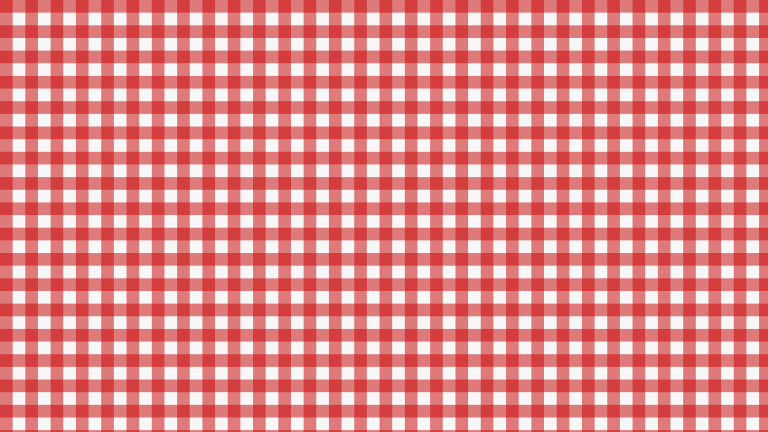
Give the GLSL for this pattern, as a Shadertoy shader.

```glsl
// Red and white gingham: two sets of translucent stripes, one down and one
// across, each half as wide as its repeat. Where they cross the red deepens.
// Stripes are box-filtered over one pixel; the weave starts at the top left.

const float REPEAT = 0.05857;       // stripe plus gap, in canvas heights
const float STRIPE_SHARE = 0.5;     // part of each repeat that is dyed

const vec3 CLOTH   = vec3(0.970, 0.970, 0.972);
const vec3 SINGLE  = vec3(0.874, 0.480, 0.482);
const vec3 CROSSED = vec3(0.832, 0.238, 0.238);

// Coverage of a stripe filling the first part of each unit repeat.
float stripe(float x, float share, float pixel) {
    float fromCentre = abs(fract(x - 0.5 * share + 0.5) - 0.5);
    return clamp((0.5 * share - fromCentre) / pixel + 0.5, 0.0, 1.0);
}

// Blend plain cloth, one layer of dye and two layers of dye.
vec3 gingham(float warp, float weft, vec3 plain, vec3 single, vec3 crossed) {
    return mix(mix(plain, single, warp), mix(single, crossed, warp), weft);
}

void mainImage(out vec4 fragColor, in vec2 fragCoord) {
    // Height units, measured from the top left corner
    vec2 p = vec2(fragCoord.x, iResolution.y - fragCoord.y) / iResolution.y;
    vec2 cell = p / REPEAT;
    float pixel = 1.0 / (iResolution.y * REPEAT);

    float warp = stripe(cell.x, STRIPE_SHARE, pixel);
    float weft = stripe(cell.y, STRIPE_SHARE, pixel);

    fragColor = vec4(gingham(warp, weft, CLOTH, SINGLE, CROSSED), 1.0);
}
```
